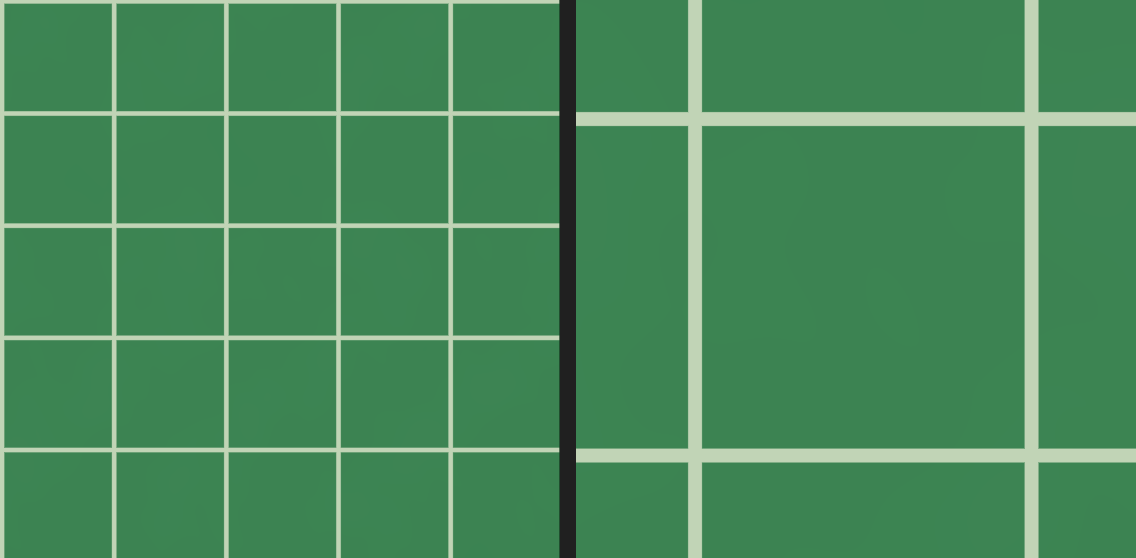
Left: the whole. Right: its middle third, enlarged.
This pattern is drawn by a Shadertoy shader. Its source:

```glsl
const float PERIOD = 0.2003;
const float LINE_WIDTH = 0.0083;
const vec2 GRID_OFFSET = vec2(0.0036, 0.0024);
const float EDGE_WIDTH = 0.0012;

const vec3 TILE_GREEN = vec3(0.235, 0.515, 0.322);
const vec3 LINE_CREAM = vec3(0.755, 0.832, 0.712);
const vec3 EDGE_DARK = vec3(0.07, 0.20, 0.11);

// Distance along each axis to the nearest grid line centre
vec2 gridDistance(vec2 p, float period) {
    return abs(fract(p / period + 0.5) - 0.5) * period;
}

// Antialiased coverage of a band with the given half width
float bandCoverage(float dist, float halfWidth, float blur) {
    return 1.0 - smoothstep(halfWidth - blur, halfWidth + blur, dist);
}

// Faint, slow tonal drift from layered sines, about -1 to 1
float tonalDrift(vec2 p) {
    float drift = 0.0;
    float weight = 0.5;
    for (int i = 0; i < 3; i++) {
        drift += weight * sin(p.x + 1.7 * sin(p.y)) * cos(0.8 * p.y + p.x);
        p = mat2(1.6, 1.2, -1.2, 1.6) * p + 2.3;
        weight *= 0.5;
    }
    return drift;
}

void mainImage(out vec4 fragColor, in vec2 fragCoord) {
    // Canvas widths, measured from the upper left corner
    vec2 p = vec2(fragCoord.x, iResolution.y - fragCoord.y) / iResolution.x;
    float blur = 0.8 / iResolution.x;

    // Flat tiles with a barely visible drift in tone
    vec3 color = TILE_GREEN + 0.004 * tonalDrift(p * 9.0);

    // Grid lines
    vec2 dist = gridDistance(p - GRID_OFFSET, PERIOD);
    float line = bandCoverage(min(dist.x, dist.y), 0.5 * LINE_WIDTH, blur);
    color = mix(color, LINE_CREAM, line);

    // Thin dark edge at the right
    color = mix(color, EDGE_DARK, bandCoverage(1.0 - p.x, EDGE_WIDTH, blur));

    fragColor = vec4(color, 1.0);
}
```
